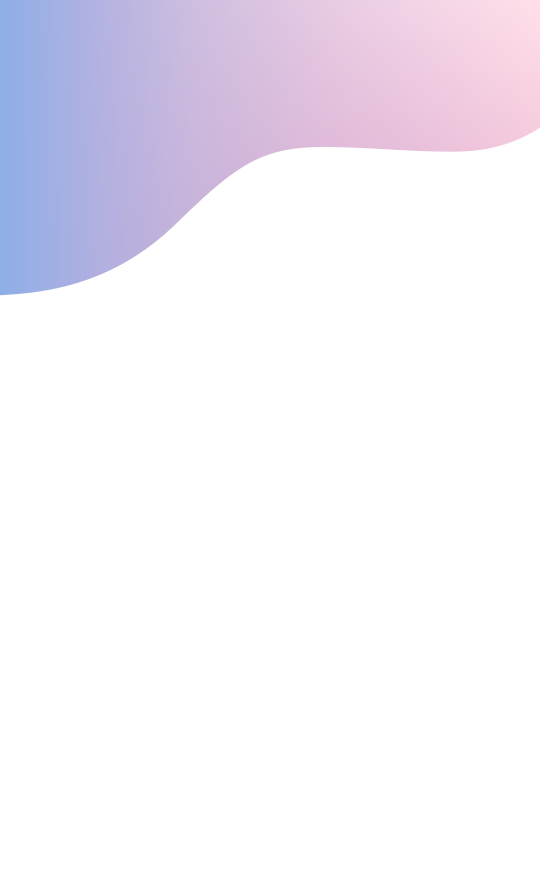
A WebGL 1 fragment shader for this background:

```glsl
precision highp float;
// A blue to pink gradient wave hanging from the top of a white page.

uniform vec2 u_resolution;

// Cubic piece from a to b; each holds position x, height y and slope z.
float curve(vec3 a, vec3 b, float x) {
  float span = b.x - a.x;
  float t = clamp((x - a.x) / span, 0.0, 1.0);
  float s = 1.0 - t;
  return s * s * ((1.0 + 2.0 * t) * a.y + t * span * a.z)
       + t * t * ((1.0 + 2.0 * s) * b.y - s * span * b.z);
}

// Height of the lower rim of the wave.
float rimHeight(float x) {
  vec3 start = vec3(0.0, 0.6705, 0.03);
  vec3 foot = vec3(0.163, 0.6882, 0.216);
  vec3 climb = vec3(0.326, 0.7503, 0.583);
  vec3 shoulder = vec3(0.467, 0.8196, 0.31);
  vec3 crest = vec3(0.598, 0.8359, 0.0);
  vec3 dip = vec3(0.837, 0.8307, 0.0);
  vec3 end = vec3(1.0, 0.8575, 0.39);
  if (x < foot.x) return curve(start, foot, x);
  if (x < climb.x) return curve(foot, climb, x);
  if (x < shoulder.x) return curve(climb, shoulder, x);
  if (x < crest.x) return curve(shoulder, crest, x);
  if (x < dip.x) return curve(crest, dip, x);
  return curve(dip, end, x);
}

// Horizontal blend, paler towards the top right.
vec3 waveColor(vec2 p) {
  vec3 color = mix(vec3(0.56, 0.68, 0.905), vec3(0.71, 0.70, 0.88), clamp(p.x / 0.2, 0.0, 1.0));
  color = mix(color, vec3(0.80, 0.73, 0.87), clamp((p.x - 0.2) / 0.16, 0.0, 1.0));
  color = mix(color, vec3(0.89, 0.76, 0.87), clamp((p.x - 0.36) / 0.24, 0.0, 1.0));
  color = mix(color, vec3(0.98, 0.83, 0.89), clamp((p.x - 0.6) / 0.4, 0.0, 1.0));
  float lift = (p.y - 0.91) * smoothstep(0.0, 0.9, p.x);
  return color + lift * vec3(0.25, 0.5, 0.3);
}

void main() {
  vec2 p = gl_FragCoord.xy / u_resolution;

  // Distance to the rim in pixels, corrected for its slope.
  float rim = rimHeight(p.x);
  float slope = (rimHeight(p.x + 0.002) - rimHeight(p.x - 0.002)) / 0.004;
  slope *= u_resolution.y / u_resolution.x;
  float distanceToRim = (p.y - rim) * u_resolution.y / sqrt(1.0 + slope * slope);

  float cover = clamp(distanceToRim + 0.5, 0.0, 1.0);
  gl_FragColor = vec4(mix(vec3(1.0), waveColor(p), cover), 1.0);
}
```
